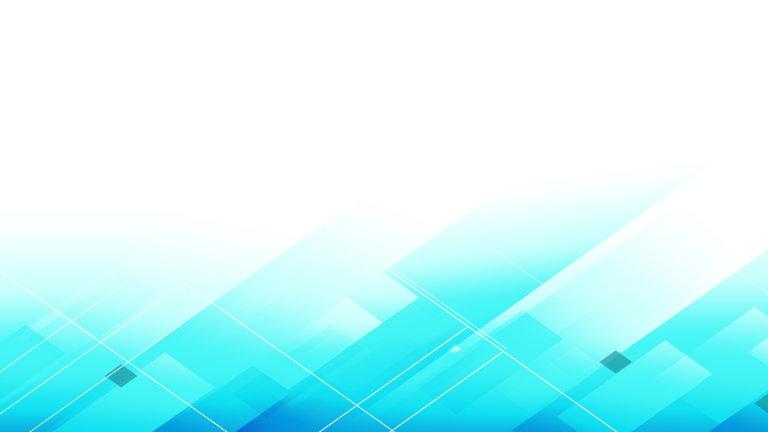
Reproduce this background procedurally as a WebGL 2 fragment shader.

```glsl
#version 300 es
precision highp float;

uniform vec2 u_resolution;
out vec4 fragColor;

const float SLOPE = 0.71;
const float LINE_WIDTH = 0.0026;
const float SQUARE_HALF = 0.027;
const int SCATTER_COUNT = 16;
const float SCATTER_LIFT = 0.035;

const vec3 WHITE = vec3(0.995, 1.0, 1.0);
const vec3 PALE = vec3(0.75, 1.0, 0.99);
const vec3 AQUA = vec3(0.27, 0.96, 0.96);
const vec3 CYAN = vec3(0.05, 0.87, 0.94);
const vec3 SKY = vec3(0.05, 0.74, 0.90);
const vec3 BLUE = vec3(0.02, 0.60, 0.87);
const vec3 DEEP = vec3(0.04, 0.40, 0.82);
const vec3 TEAL = vec3(0.10, 0.52, 0.56);

// Diagonal bands: start, end, lift at start, lift at end
const vec4 BANDS[6] = vec4[6](
  vec4(0.80, 1.05, 0.01, 0.06), vec4(1.05, 1.26, -0.03, 0.04),
  vec4(1.26, 1.55, -0.06, -0.12), vec4(1.55, 1.588, 0.03, 0.03),
  vec4(1.588, 1.838, -0.02, 0.12), vec4(1.838, 2.40, -0.03, -0.03));

// Panels: rise start, fall start, rise end, fall end
const vec4 PANELS[9] = vec4[9](
  vec4(1.26, 0.118, 1.377, 0.43), vec4(1.26, 0.0, 1.377, 0.43),
  vec4(1.086, 0.544, 1.25, 0.95), vec4(0.794, 0.71, 0.926, 1.05),
  vec4(1.88, -0.306, 2.037, 0.05), vec4(1.95, -0.53, 2.165, -0.20),
  vec4(2.044, -0.60, 2.26, -0.414), vec4(1.576, -0.141, 1.71, 0.21),
  vec4(1.545, 0.05, 1.565, 0.075));
const float PANEL_LIFT[9] = float[9](
  0.09, 0.09, 0.09, -0.05, 0.10, 0.06, 0.14, -0.05, 0.13);

// Bottom shadows: rise edge, depth
const vec2 SHADOWS[4] = vec2[4](
  vec2(1.25, 0.05), vec2(1.387, 0.10), vec2(1.838, 0.045), vec2(2.165, 0.06));
const vec2 SQUARES[3] = vec2[3](
  vec2(1.069, 0.671), vec2(1.85, -0.174), vec2(2.20, -0.333));

// Thin lines: offset, start, end, opacity
const vec4 RISING[5] = vec4[5](
  vec4(0.861, 0.43, 1.1, 0.65), vec4(0.958, 0.352, 1.1, 0.7),
  vec4(1.049, 0.45, 1.1, 0.7), vec4(1.525, -0.014, 0.6, 0.85),
  vec4(1.641, -0.014, 0.6, 0.85));
const vec4 FALLING[6] = vec4[6](
  vec4(0.627, 0.6, 1.5, 0.8), vec4(0.352, 0.958, 1.7, 0.8),
  vec4(-0.014, 1.238, 2.1, 0.85), vec4(-0.025, 1.238, 1.64, 0.6),
  vec4(-0.234, 1.36, 1.62, 0.5), vec4(-0.583, 1.83, 2.1, 0.6));

float hash(float n) {
  return fract(sin(n * 127.1) * 43758.5453);
}

float inside(float v, float lo, float hi, float soft) {
  return smoothstep(lo - soft, lo + soft, v) * (1.0 - smoothstep(hi - soft, hi + soft, v));
}

float box(vec2 p, vec2 lo, vec2 hi, float soft) {
  return inside(p.x, lo.x, hi.x, soft) * inside(p.y, lo.y, hi.y, soft);
}

float line(float across, float along, vec4 spec, float soft) {
  float d = abs(across - spec.x) / sqrt(1.0 + SLOPE * SLOPE);
  float stroke = 1.0 - smoothstep(0.5 * LINE_WIDTH - 0.5 * soft, 0.5 * LINE_WIDTH + 0.5 * soft, d);
  return stroke * inside(along, spec.y, spec.z, soft) * spec.w;
}

float below(float top, float bottom, float h) {
  return 1.0 - smoothstep(bottom, top, h);
}

vec3 ramp(float h) {
  vec3 color = mix(WHITE, PALE, below(0.52, 0.27, h));
  color = mix(color, AQUA, below(0.34, 0.17, h));
  color = mix(color, CYAN, below(0.17, 0.02, h));
  color = mix(color, SKY, below(0.05, 0.0, h));
  color = mix(color, BLUE, below(0.015, -0.04, h));
  return mix(color, DEEP, below(-0.03, -0.12, h));
}

void main() {
  vec2 uv = gl_FragCoord.xy / u_resolution.y;
  float soft = 1.0 / u_resolution.y;
  // Skewed axes: x is constant on rising edges, y on falling edges
  vec2 skew = 1.0 - uv.y + vec2(SLOPE, -SLOPE) * uv.x;

  // Lift shifts the height at which the color ramp is read
  float lift = 0.0;
  for (int i = 0; i < 6; i++) {
    vec4 b = BANDS[i];
    float t = clamp((skew.x - b.x) / (b.y - b.x), 0.0, 1.0);
    lift += inside(skew.x, b.x, b.y, soft) * mix(b.z, b.w, t) * smoothstep(0.0, 0.25, uv.y);
  }
  for (int i = 0; i < 9; i++) {
    vec4 q = PANELS[i];
    float fade = 1.0 - 0.7 * clamp((skew.y - q.y) / (q.w - q.y), 0.0, 1.0);
    lift += box(skew, q.xy, q.zw, soft) * PANEL_LIFT[i] * fade;
  }
  for (int i = 0; i < 4; i++) {
    float d = skew.x - SHADOWS[i].x;
    lift -= smoothstep(-soft, soft, d) * exp(-max(d, 0.0) / 0.1) * below(0.12, 0.0, uv.y) * SHADOWS[i].y;
  }

  // Faint scattered panels along the lower part
  for (int i = 0; i < SCATTER_COUNT; i++) {
    float n = float(i) + 1.0;
    float rise = mix(0.75, 2.2, hash(n));
    vec2 center = vec2(rise, 2.0 * mix(0.65, 0.95, hash(n + 31.0)) - rise);
    vec2 size = mix(vec2(0.02, 0.06), vec2(0.07, 0.2), hash(n + 57.0));
    lift += box(skew, center - size, center + size, soft) * (hash(n + 83.0) - 0.5) * SCATTER_LIFT;
  }
  vec3 color = ramp(uv.y + lift);

  // Dark squares, then thin white lines
  for (int i = 0; i < 3; i++)
    color = mix(color, TEAL, 0.6 * box(skew, SQUARES[i] - SQUARE_HALF, SQUARES[i] + SQUARE_HALF, soft));
  float lines = 0.0;
  for (int i = 0; i < 5; i++) lines = max(lines, line(skew.x, skew.y, RISING[i], soft));
  for (int i = 0; i < 6; i++) lines = max(lines, line(skew.y, skew.x, FALLING[i], soft));
  fragColor = vec4(mix(color, WHITE, lines), 1.0);
}
```
